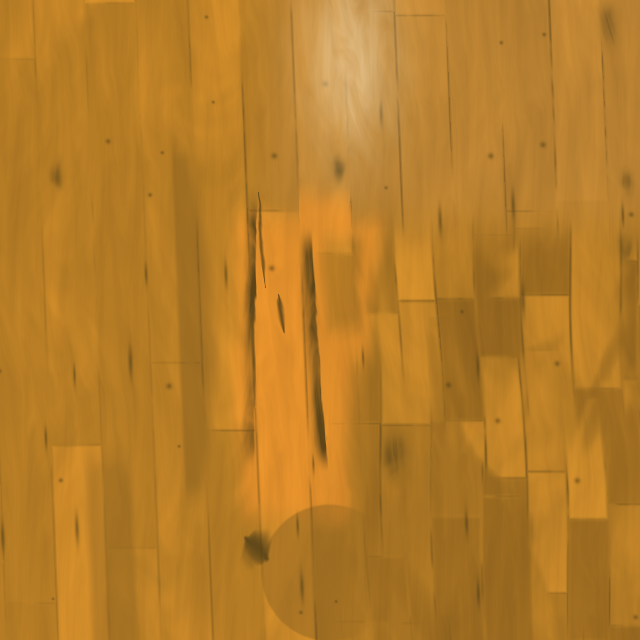
Write a three.js fragment shader that draws this texture.

```glsl
// Worn maple floorboards with bare orange wood, dark cracks, knots and a window glare.
#define BOARDS 12.4
#define LEAN 0.04
#define GRAIN 0.04
#define TONE_SPREAD 0.2
#define WOOD vec3(0.715, 0.487, 0.145)
#define HONEY vec3(0.80, 0.535, 0.16)
#define SHADE vec3(0.55, 0.385, 0.125)
#define BARE vec3(0.89, 0.56, 0.17)
#define HAZE vec3(0.735, 0.515, 0.21)
#define CRACK vec3(0.31, 0.24, 0.09)
#define GLARE vec3(0.95, 0.83, 0.64)
varying vec2 vUv;

float hash(vec2 p) {
  p = fract(p * vec2(0.1031, 0.1137));
  p += dot(p, p.yx + 33.33);
  return fract((p.x + p.y) * p.x * 17.3);
}
// Layered, warped sines, about -1 to 1
float waves(vec2 p) {
  float sum = 0.0, gain = 0.6;
  for (int i = 0; i < 4; i++) {
    p += 0.9 * sin(p.yx * 0.8 + 1.7);
    sum += gain * sin(p.x) * cos(p.y);
    p = mat2(0.8, 0.6, -0.6, 0.8) * p * 1.8 + 2.3;
    gain *= 0.6;
  }
  return sum;
}
// 1 between lo and hi with soft borders
float band(float x, float lo, float hi, float soft) {
  return smoothstep(lo - soft, lo + soft, x) * (1.0 - smoothstep(hi - soft, hi + soft, x));
}
// Board layout: x = tone from -0.5 to 0.5, y = seam darkness
vec2 boards(vec2 p, float count, float len) {
  float x = p.x * count + 0.366, column = floor(x);
  float y = p.y / len + hash(vec2(column, 4.0)) * 3.0;
  vec2 id = vec2(column, floor(y));
  vec2 f = fract(vec2(x, y));
  vec2 gap = min(f, 1.0 - f) * vec2(1.0 / count, len);
  vec2 seam = 1.0 - smoothstep(vec2(0.0), vec2(0.0035), gap);
  float soft = smoothstep(-0.002, 0.006, min(gap.x, gap.y));
  return vec2((hash(id + 11.0) - 0.5) * soft, max(seam.x, 0.6 * seam.y) * (0.3 + 0.7 * hash(id + 5.0)));
}
// Tapered line from a to b with feathered sides
float streak(vec2 p, vec2 a, vec2 b, float width) {
  vec2 d = b - a;
  float t = clamp(dot(p - a, d) / dot(d, d), 0.0, 1.0);
  float w = width * (0.2 + 3.2 * t * (1.0 - t));
  return 1.0 - smoothstep(0.0, w, length(p - a - d * t));
}
// Split beside a seam from a up to b: sharp on the right, fading to the left
float split(vec2 p, vec2 a, vec2 b, float width) {
  float t = (p.y - a.y) / (b.y - a.y);
  float d = mix(a.x, b.x, t) - p.x;
  float fade = 1.0 - smoothstep(0.0, width, d);
  return smoothstep(-0.001, 0.0025, d) * fade * band(t, 0.04, 0.93, 0.07);
}
// Soft spots, at most one per cell of a jittered grid
float scatter(vec2 p, float cells, vec2 size, float share, float seed) {
  float mask = 0.0;
  for (int i = 0; i < 9; i++) {
    vec2 cell = floor(p * cells) + vec2(mod(float(i), 3.0), floor(float(i) / 3.0)) - 1.0;
    vec2 id = cell + seed;
    vec2 center = (cell + 0.2 + 0.6 * vec2(hash(id), hash(id + 7.0))) / cells;
    vec2 d = (p - center) / (size * mix(0.5, 1.2, hash(id + 3.0)));
    mask = max(mask, step(hash(id + 15.0), share) * exp(-dot(d, d)));
  }
  return mask;
}

void main() {
  vec2 uv = vUv, p = vec2(uv.x - LEAN * (1.0 - uv.y), uv.y);
  float mottle = waves(uv * vec2(23.0, 12.0));
  float grain = waves(vec2(p.x * 130.0, p.y * 14.0) + 0.7 * mottle);
  vec2 rough = uv + 0.012 * vec2(mottle, waves(uv * 23.0 + 4.0));
  // Long boards, giving way to overlapping short pieces at the lower right
  float pieces = smoothstep(0.50, 0.60, rough.x) * (1.0 - smoothstep(0.58, 0.69, rough.y));
  vec2 bent = p + vec2(0.004 * sin(uv.y * 13.0 + uv.x * 9.0), 0.0);
  float overlap = smoothstep(-0.25, 0.25, waves(uv * vec2(13.0, 6.0) + 5.0));
  vec2 patches = mix(boards(bent, 16.0, 0.19), boards(bent + 0.02, 13.0, 0.31), overlap);
  vec2 board = mix(boards(p, BOARDS, 0.85), patches, pieces);
  vec3 color = mix(WOOD, HONEY, 0.9 * smoothstep(0.0, 0.4, board.x + 0.2 * mottle));
  color = mix(color, HAZE, 0.8 * smoothstep(0.35, 0.5, uv.x) * smoothstep(0.58, 0.72, uv.y));
  color = mix(color, SHADE, 0.28 * pieces);
  // Bare orange wood with ragged, board-wise upper ends
  float top = 0.61 + 0.09 * hash(vec2(floor(p.x * BOARDS + 0.366), 2.0));
  float bare = band(rough.x, 0.375, 0.57 + 0.1 * (uv.y - 0.4), 0.018) * band(rough.y, 0.19, top, 0.03);
  bare *= 1.0 - 0.8 * band(rough.x, 0.505, 0.568, 0.012) * band(rough.y, 0.49, 0.63, 0.025);
  bare *= 1.0 - 0.75 * smoothstep(0.53, 0.56, rough.x) * (1.0 - smoothstep(0.40, 0.49, rough.y));
  color = mix(color, BARE, 0.88 * bare);
  // Board tones, a long stain and a round dull patch
  float spread = TONE_SPREAD * mix(0.4, 1.3, pieces) * (1.0 - 0.6 * bare);
  color *= 1.0 + spread * board.x + 0.035 * mottle + GRAIN * grain;
  float bulge = 0.035 * sin(clamp((uv.y - 0.2) / 0.58, 0.0, 1.0) * 3.14);
  float stain = smoothstep(0.255, 0.263, p.x) * (1.0 - smoothstep(0.265, 0.295, p.x - bulge));
  stain *= band(rough.y, 0.23, 0.77, 0.03);
  stain = max(stain, 0.7 * band(p.x, 0.105, 0.175, 0.008) * (1.0 - smoothstep(0.25, 0.32, rough.y)));
  float dull = 1.0 - smoothstep(0.104, 0.109, length(uv - vec2(0.515, 0.105)));
  dull *= 1.0 - smoothstep(0.5, 0.6, rough.x);
  color = mix(color, SHADE, max(0.55 * stain, 0.5 * dull));
  // Worn seams, faint on the left
  float wear = smoothstep(-0.5, 0.4, waves(vec2(p.x * 31.0, p.y * 14.0) + 9.0));
  color = mix(color, CRACK, 0.55 * board.y * wear * mix(0.35, 1.0, smoothstep(0.2, 0.4, uv.x)));
  // Splits, slivers, dashes, pin holes and knots
  vec2 torn = uv + vec2(0.003 * waves(uv * vec2(70.0, 26.0)), 0.0);
  float marks = split(torn, vec2(0.397, 0.28), vec2(0.403, 0.72), 0.026);
  marks = max(marks, split(torn, vec2(0.511, 0.27), vec2(0.487, 0.65), 0.028));
  marks *= 0.75 + 0.5 * waves(vec2(uv.x * 90.0, uv.y * 19.0));
  marks = max(marks, 0.8 * streak(torn, vec2(0.435, 0.54), vec2(0.443, 0.48), 0.008));
  marks = max(marks, 0.7 * streak(torn, vec2(0.405, 0.70), vec2(0.414, 0.55), 0.005));
  marks = max(marks, 0.8 * streak(rough, vec2(0.38, 0.16), vec2(0.418, 0.13), 0.035));
  marks = max(marks, 0.55 * scatter(p, 8.0, vec2(0.003, 0.022), 0.25, 3.0));
  marks = max(marks, 0.5 * scatter(p, 11.0, vec2(0.004), 0.25, 31.0));
  marks = max(marks, scatter(rough, 4.5, vec2(0.013, 0.024), 0.4, 57.0) * (0.5 + 0.4 * grain));
  color = mix(color, CRACK, clamp(marks, 0.0, 0.9));
  // Window glare broken up by the wavy finish
  vec2 g = (uv - vec2(0.55, 0.91)) / vec2(0.07, 0.14);
  float ripple = waves(vec2(uv.x * 95.0 + uv.y * 18.0, uv.y * 28.0));
  color = mix(color, GLARE, clamp(exp(-dot(g, g)) * (0.6 + 0.22 * ripple), 0.0, 1.0));
  gl_FragColor = vec4(color, 1.0);
}
```
